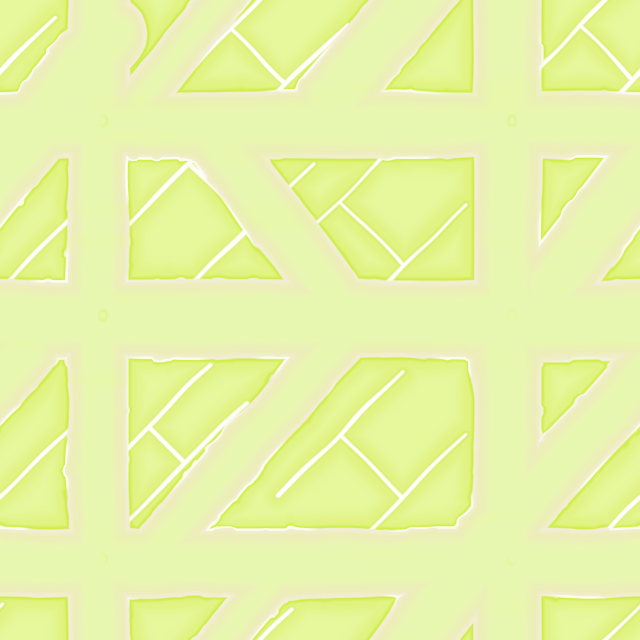
Write a WebGL 1 fragment shader that draws this pattern.

```glsl
precision highp float;

uniform vec2 u_resolution;

// Palette
const vec3 PALE  = vec3(0.91, 0.97, 0.69);
const vec3 WARM  = vec3(0.93, 0.93, 0.73);
const vec3 BEIGE = vec3(0.95, 0.93, 0.83);
const vec3 GLOW  = vec3(0.90, 0.97, 0.61);
const vec3 SOFT  = vec3(0.88, 0.95, 0.50);
const vec3 LIME  = vec3(0.80, 0.93, 0.24);
const vec3 WHITE = vec3(1.0, 1.0, 0.98);

// Frame layout, in canvas units
const vec3 RAIL_Y    = vec3(0.805, 0.501, 0.120);
const vec3 RAIL_HALF = vec3(0.052, 0.062, 0.054);
const vec2 POST_X    = vec2(0.153, 0.792);
const vec2 POST_HALF = vec2(0.048, 0.054);

// Wear
const float CRACK_REACH = 0.135;
const float CRACK_HALF  = 0.0032;
const float WOBBLE      = 0.007;
const float FRINGE      = 0.006;
const float PEG_RADIUS  = 0.007;

float hash(vec2 p) {
  return fract(sin(dot(p, vec2(12.9898, 78.233))) * 43758.5453);
}

// Value noise that tiles over the canvas
float noise(vec2 p, vec2 cells) {
  vec2 g = p * cells, i = floor(g), f = fract(g);
  f = f * f * (3.0 - 2.0 * f);
  vec2 a = mod(i, cells), b = mod(i + 1.0, cells);
  return mix(mix(hash(a), hash(vec2(b.x, a.y)), f.x),
             mix(hash(vec2(a.x, b.y)), hash(b), f.x), f.y);
}

// Shortest offset on the repeating tile
vec2 wrap(vec2 q) {
  return fract(q + 0.5) - 0.5;
}

float brace(vec2 p, vec2 a, vec2 b, float halfWidth) {
  vec2 q = wrap(p - 0.5 * (a + b)), h = 0.5 * (b - a);
  float t = clamp(dot(q, h) / dot(h, h), -1.0, 1.0);
  return length(q - h * t) - halfWidth;
}

float frame(vec2 p) {
  float d = 1.0;
  for (int i = 0; i < 3; i++)
    d = min(d, abs(wrap(p - RAIL_Y[i]).y) - RAIL_HALF[i]);
  for (int i = 0; i < 2; i++)
    d = min(d, abs(wrap(p - POST_X[i]).x) - POST_HALF[i]);
  d = min(d, brace(p, vec2(0.859, 0.551), vec2(1.172, 0.948), 0.056));
  d = min(d, brace(p, vec2(0.430, 0.098), vec2(0.215, -0.156), 0.036));
  d = min(d, brace(p, vec2(1.042, 0.453), vec2(0.794, 0.186), 0.050));
  d = min(d, brace(p, vec2(0.794, 0.186), vec2(0.517, -0.158), 0.056));
  d = min(d, brace(p, vec2(0.326, 0.796), vec2(0.521, 0.536), 0.047));
  return min(d, brace(p, vec2(0.536, 0.473), vec2(0.247, 0.147), 0.042));
}

// Two rising joints linked by a falling one; zero gap leaves a single joint
float crack(vec2 p, vec2 center, float gap) {
  vec2 q = wrap(p - center);
  float across = abs(q.x - q.y) * 0.7071 - gap;
  float along = abs(q.x + q.y) * 0.7071;
  float sides = length(vec2(across, max(along - CRACK_REACH, 0.0)));
  return min(sides, length(vec2(max(across, 0.0), along)));
}

float cracks(vec2 p) {
  float c = crack(p, vec2(0.579, 0.635), 0.072);
  c = min(c, crack(p, vec2(0.345, 0.697), 0.068));
  c = min(c, crack(p, vec2(0.262, 0.306), 0.040));
  c = min(c, crack(p, vec2(0.581, 0.273), 0.069));
  c = min(c, crack(p, vec2(0.404, 0.910), 0.061));
  c = min(c, crack(p, vec2(0.948, 0.917), 0.059));
  c = min(c, crack(p, vec2(0.061, 0.609), 0.0));
  return min(c, crack(p, vec2(0.033, 0.255), 0.0));
}

// Ring marks where rails cross posts
float pegs(vec2 p) {
  float d = 1.0;
  for (int i = 0; i < 3; i++)
    for (int j = 0; j < 2; j++) {
      vec2 q = wrap(p - vec2(POST_X[j], RAIL_Y[i]) + vec2(-0.008, -0.006));
      d = min(d, abs(length(q * vec2(1.2, 0.9)) - PEG_RADIUS));
    }
  return d;
}

void main() {
  vec2 p = gl_FragCoord.xy / u_resolution;
  float px = 1.0 / min(u_resolution.x, u_resolution.y);
  float broad = noise(p, vec2(11.0)), fine = noise(p, vec2(53.0));
  vec2 bent = p + WOBBLE * (vec2(broad, noise(p.yx, vec2(13.0))) - 0.5);
  float d = frame(bent) - FRINGE * smoothstep(0.55, 0.9, fine) * broad;
  float c = cracks(bent);

  // Sunken panes, darker toward their rims and cracks
  float rim = max(min(d, c - 0.001), 0.0);
  vec3 pane = mix(SOFT, GLOW, smoothstep(0.003, 0.034, rim + 0.008 * (broad - 0.5)));
  pane = mix(LIME, pane, smoothstep(0.0, 0.007, rim));
  float crackHalf = CRACK_HALF * (0.55 + 0.7 * broad);
  pane = mix(pane, BEIGE, 0.6 * (1.0 - smoothstep(crackHalf, crackHalf + 0.003, c)));
  pane = mix(WHITE, pane, smoothstep(crackHalf - px, crackHalf + px, c));

  // Raised beams with warm shoulders, faint grain and pegs
  vec3 wood = mix(PALE, WARM, smoothstep(-0.034, -0.009, d));
  wood = mix(wood, BEIGE, smoothstep(-0.011, -0.002, d));
  wood = mix(wood, GLOW, 0.25 * smoothstep(0.6, 1.0, noise(p, vec2(5.0, 37.0))));
  wood = mix(wood, SOFT, 0.8 * fine * (1.0 - smoothstep(0.001, 0.004, pegs(p))));

  // Broken highlight along the beam edges
  float glint = smoothstep(0.45, 0.7, broad) * (1.0 - smoothstep(0.001, 0.003, abs(d + 0.001)));
  vec3 color = mix(wood, pane, smoothstep(-px, px, d));
  gl_FragColor = vec4(mix(color, WHITE, 0.8 * glint), 1.0);
}
```
